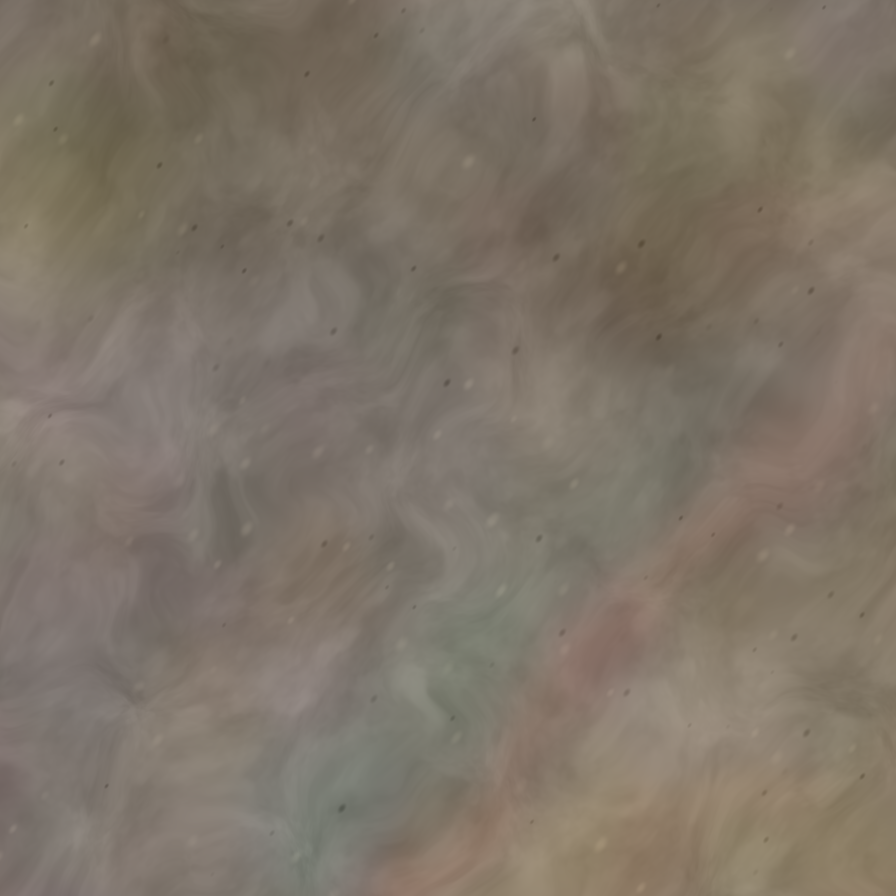
Write a WebGL 2 fragment shader that draws this texture.

```glsl
#version 300 es
precision highp float;

uniform vec2 u_resolution;
out vec4 fragColor;

// Pigments
const vec3 STONE = vec3(0.490, 0.452, 0.416);
const vec3 UMBER = vec3(0.448, 0.402, 0.345);
const vec3 OLIVE = vec3(0.475, 0.435, 0.335);
const vec3 LILAC = vec3(0.520, 0.482, 0.465);
const vec3 SAND  = vec3(0.553, 0.498, 0.418);
const vec3 SAGE  = vec3(0.468, 0.475, 0.425);
const vec3 ROSE  = vec3(0.540, 0.452, 0.402);

// Diagonal seam and grain
const vec2 SEAM_POINT = vec2(0.43, 0.0);
const vec2 SEAM_NORMAL = vec2(0.775, -0.632);
const float GRAIN_ANGLE = 0.92;
const float GRAIN_STRETCH = 0.62;

// Variation strengths
const float CLOUD_TONE = 0.075;
const float CLOUD_TINT = 0.045;
const float MOTTLE_TONE = 0.052;
const float PIT_DEPTH = 0.10;
const float FLECK_LIGHT = 0.06;

vec3 hash3(vec2 cell) {
    vec3 h = fract(cell.xyx * vec3(0.1031, 0.1030, 0.0973));
    h += dot(h, h.yxz + 33.33);
    return fract((h.xxy + h.yzz) * h.zyx);
}

// Smooth cellular noise: random tones blended between scattered points, -0.5 to 0.5
float cellNoise(vec2 p) {
    vec2 cell = floor(p);
    float tone = 0.0, total = 0.0;
    for (int y = -1; y <= 1; y++) {
        for (int x = -1; x <= 1; x++) {
            vec2 neighbour = cell + vec2(x, y);
            vec3 h = hash3(neighbour + 100.0);
            vec2 offset = neighbour + 0.15 + 0.7 * h.xy - p;
            float weight = exp(-5.5 * dot(offset, offset));
            tone += weight * (h.z - 0.5);
            total += weight;
        }
    }
    return tone / total;
}

// Octaves of cellular noise, each shifted off the last
float layered(vec2 p, float gain) {
    float sum = 0.0, amplitude = 1.0;
    for (int i = 0; i < 4; i++) {
        sum += amplitude * cellNoise(p);
        p = p * 1.93 + vec2(7.3, 3.1);
        amplitude *= gain;
    }
    return sum;
}

float patchMask(vec2 p, vec2 centre, vec2 radius) {
    vec2 q = (p - centre) / radius;
    return exp(-dot(q, q));
}

// Sparse elongated specks, at most one in each cell
float specks(vec2 p, float cells, float share, float size) {
    vec2 q = p * cells;
    vec3 h = hash3(floor(q) + cells * 3.0);
    vec2 offset = fract(q) - 0.3 - 0.4 * h.xy;
    float radius = size * cells * mix(0.5, 1.0, fract(h.x * 17.0));
    float speck = 1.0 - smoothstep(0.1, 1.0, length(offset * vec2(0.7, 1.2)) / radius);
    return speck * smoothstep(1.0 - share, 1.0, h.z);
}

// Broad washes of pigment on both sides of the seam
vec3 washes(vec2 p) {
    float seam = dot(p - SEAM_POINT, SEAM_NORMAL) + 0.012 * sin(9.0 * p.y + 0.5);
    vec3 colour = STONE;
    colour = mix(colour, UMBER, 0.85 * patchMask(p, vec2(0.66, 0.73), vec2(0.25, 0.17)));
    colour = mix(colour, UMBER, 0.60 * patchMask(p, vec2(0.20, 0.94), vec2(0.32, 0.13)));
    colour = mix(colour, UMBER, 0.40 * patchMask(p, vec2(0.28, 0.42), vec2(0.26, 0.12)));
    colour = mix(colour, OLIVE, 0.75 * patchMask(p, vec2(0.06, 0.79), vec2(0.13, 0.15)));
    colour = mix(colour, OLIVE, 0.35 * patchMask(p, vec2(0.82, 0.83), vec2(0.22, 0.14)));
    colour = mix(colour, LILAC, 0.80 * patchMask(p, vec2(0.06, 0.08), vec2(0.32, 0.22)));
    colour = mix(colour, LILAC, 0.65 * patchMask(p, vec2(0.04, 0.56), vec2(0.30, 0.13)));
    colour = mix(colour, SAND, 0.30 * patchMask(p, vec2(0.98, 0.72), vec2(0.16, 0.14)));
    colour = mix(colour, SAND, 0.95 * smoothstep(-0.02, 0.16, seam) * smoothstep(0.75, 0.35, p.y));

    float fade = smoothstep(0.78, 0.25, p.y);
    float sageBand = exp(-pow((seam + 0.085) / 0.075, 2.0));
    float roseBand = exp(-pow((seam - 0.035) / 0.045, 2.0));
    colour = mix(colour, SAGE, 0.85 * sageBand * fade);
    return mix(colour, ROSE, 0.85 * roseBand * smoothstep(0.72, 0.48, p.y));
}

void main() {
    vec2 p = gl_FragCoord.xy / u_resolution.y;
    float c = cos(GRAIN_ANGLE), s = sin(GRAIN_ANGLE);
    vec2 along = vec2(c * p.x + s * p.y, c * p.y - s * p.x);
    vec2 grain = along * vec2(GRAIN_STRETCH, 1.0);

    // Washes with ragged borders
    vec2 warp = vec2(cellNoise(p * 9.0), cellNoise(p * 9.0 + 41.0));
    vec3 colour = washes(p + 0.05 * warp);

    // Soft clouds of tone, warmth and green
    colour += CLOUD_TONE * layered(p * 5.0 + 3.7, 0.5);
    colour += CLOUD_TINT * cellNoise(p * 7.0 + 19.0) * vec3(0.5, 0.0, -0.7);
    colour += CLOUD_TINT * cellNoise(p * 10.0 + 57.0) * vec3(-0.3, 0.3, -0.1);

    // Fine mottling drawn out along the grain
    colour += MOTTLE_TONE * layered(grain * 26.0 + 2.0 * warp, 0.6);

    // Dark pits and pale flecks
    colour -= PIT_DEPTH * specks(along, 27.0, 0.14, 0.006);
    colour += FLECK_LIGHT * specks(along + 0.37, 19.0, 0.20, 0.010) * vec3(1.0, 0.95, 0.82);

    fragColor = vec4(colour, 1.0);
}
```
